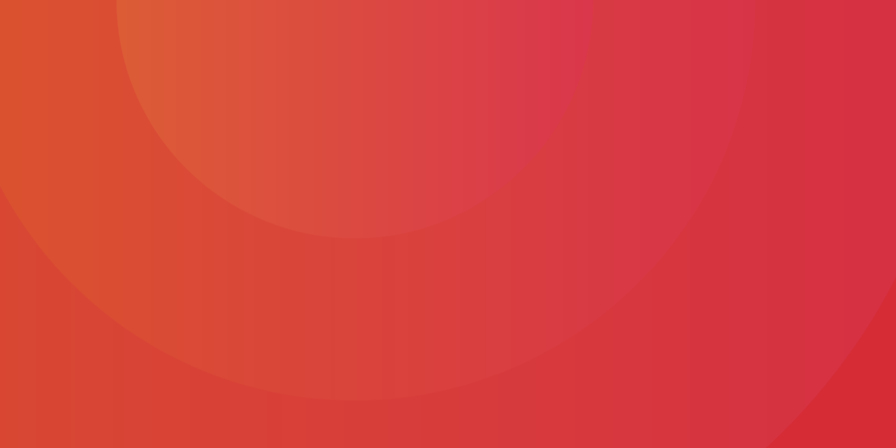
Give the GLSL for this background, as a Shadertoy shader.

```glsl
// Three concentric discs hang from the top edge over a deep red ground.
// Each disc carries its own orange-to-crimson ramp across its width,
// and is layered from the largest to the smallest with a smooth rim.

// Horizontal ramp spanning the disc's diameter.
vec3 discRamp(float x, float radius, vec3 leftColor, vec3 rightColor) {
    float t = clamp(0.5 + 0.5 * x / radius, 0.0, 1.0);
    return mix(leftColor, rightColor, t);
}

// Lays a disc centred on the origin of p over the base colour.
vec3 layDisc(vec3 base, vec2 p, float radius, vec3 leftColor, vec3 rightColor) {
    float pixel = 1.0 / iResolution.y;
    float cover = 1.0 - smoothstep(-pixel, pixel, length(p) - radius);
    return mix(base, discRamp(p.x, radius, leftColor, rightColor), cover);
}

void mainImage(out vec4 fragColor, in vec2 fragCoord) {
    // Canvas height is one unit; the shared centre sits on the top edge.
    vec2 p = fragCoord / iResolution.y - vec2(0.792, 1.0);

    // Ground
    vec3 color = vec3(0.835, 0.172, 0.212);

    // Discs, outermost first
    color = layDisc(color, p, 1.357, vec3(0.852, 0.306, 0.178), vec3(0.838, 0.182, 0.268));
    color = layDisc(color, p, 0.894, vec3(0.856, 0.326, 0.180), vec3(0.847, 0.204, 0.284));
    color = layDisc(color, p, 0.532, vec3(0.864, 0.362, 0.212), vec3(0.855, 0.212, 0.298));

    fragColor = vec4(color, 1.0);
}
```
